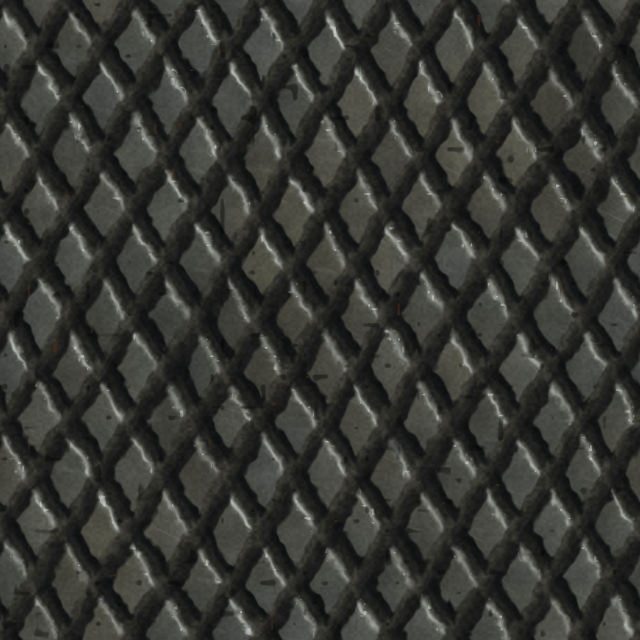
This texture is drawn by a Shadertoy shader. Its source:

```glsl
// Worn dark metal plate with a raised diamond tread, lit from the upper right.

const vec2  REPEATS     = vec2(10.0, 6.0);   // diamonds across and down
const vec2  OFFSET      = vec2(0.11, 0.54);  // lattice shift, in repeats
const float FACE_LOW    = -0.31;             // face limits inside a unit cell
const float FACE_HIGH   = 0.30;
const float SOFT        = 0.035;             // edge softness, in cells
const float WOBBLE      = 0.13;              // slow bending of the grooves
const float ROUGHNESS   = 0.075;             // fine raggedness of the edges
const float JITTER      = 0.045;             // shift of single diamonds

const vec3 FACE      = vec3(0.285, 0.298, 0.288);
const vec3 GROOVE    = vec3(0.125, 0.127, 0.117);
const vec3 SHADOW    = vec3(0.060, 0.068, 0.072);
const vec3 BEVEL     = vec3(0.215, 0.212, 0.187);
const vec3 RIM       = vec3(0.430, 0.440, 0.405);
const vec3 HIGHLIGHT = vec3(0.700, 0.720, 0.700);
const vec3 RUST      = vec3(0.300, 0.180, 0.090);

float hash(vec2 p) {
    return fract(sin(dot(p, vec2(127.1, 311.7))) * 43758.5);
}

// Value noise on the unit square that wraps after "cells" steps
float noise(vec2 uv, float cells) {
    vec2 p = uv * cells;
    vec2 i = floor(p) + 0.5;
    vec2 f = fract(p);
    f = f * f * (3.0 - 2.0 * f);
    vec2 lo = mod(i, cells), hi = mod(i + 1.0, cells);
    return mix(mix(hash(lo), hash(vec2(hi.x, lo.y)), f.x),
               mix(hash(vec2(lo.x, hi.y)), hash(hi), f.x), f.y);
}

float band(float x, float lo, float hi, float soft) {
    return smoothstep(lo - soft, lo + soft, x)
         * (1.0 - smoothstep(hi - soft, hi + soft, x));
}

void mainImage(out vec4 fragColor, in vec2 fragCoord) {
    vec2 uv = fragCoord / iResolution.xy;
    float broad = noise(uv, 7.0);
    float medium = noise(uv + 0.37, 32.0);
    float fine = noise(uv, 88.0);
    float grain = noise(uv + 0.61, 230.0);

    // Skewed lattice: x runs to the upper right, y to the lower right
    vec2 p = uv * REPEATS - OFFSET;
    vec2 skew = vec2(p.x + p.y, p.x - p.y);
    skew += WOBBLE * (vec2(broad, noise(uv + 0.53, 6.0)) - 0.5);
    skew += ROUGHNESS * (vec2(fine, noise(uv + 0.19, 80.0)) - 0.5);
    skew += 0.08 * (vec2(medium, noise(uv + 0.71, 30.0)) - 0.5);
    vec2 cell = floor(skew + 0.5);
    vec2 q = skew - cell;

    // Wrapped number of the diamond and its own variation
    vec2 id = mod(0.5 * vec2(cell.x + cell.y, cell.x - cell.y) + 0.25, REPEATS);
    vec2 rnd = vec2(hash(id), hash(id + 17.3));
    q += JITTER * (rnd - 0.5) * (1.0 - smoothstep(0.38, 0.5, max(abs(q.x), abs(q.y))));
    float wear = smoothstep(0.62, 0.9, noise(uv + 0.29, 5.0));
    float low = FACE_LOW + 0.05 * wear;
    float high = FACE_HIGH - 0.02 * wear;

    // Grooves: rough bevels on one side, cast shadow on the other
    vec3 color = GROOVE;
    color = mix(color, BEVEL, 0.9 * band(q.y, 0.27, 0.42, 0.06));
    color = mix(color, BEVEL, 0.7 * band(q.x, 0.28, 0.41, 0.05));
    color = mix(color, SHADOW, 0.9 * band(q.x, -0.44, low + 0.02, 0.05)
                                   * band(q.y, -0.43, 0.38, 0.07));
    color = mix(color, SHADOW, 0.45 * band(q.y, -0.45, low - 0.02, 0.04));
    color *= 0.66 + 0.34 * fine + 0.36 * grain;

    // Flat faces with mottling, faint scratches and a soft gradient
    float face = band(q.x, low, high, SOFT) * band(q.y, low, high, SOFT);
    float scratch = smoothstep(0.83, 1.0, noise(vec2(uv.x + 2.0 * uv.y, uv.y), 64.0));
    vec3 plate = FACE * (0.9 + 0.18 * rnd.y) * (0.84 + 0.16 * medium + 0.16 * grain);
    plate *= 1.0 + 0.22 * q.x + 0.08 * q.y - 0.12 * wear;
    plate = mix(plate, plate * vec3(1.06, 1.0, 0.88), broad);
    color = mix(color, plate + 0.035 * scratch, face);

    // Worn rim on the upper right edge, with a broken bright line and glints
    float along = band(q.y, -0.36, 0.29, 0.07);
    float rim = band(q.x, 0.23, 0.38, 0.05) * along;
    float line = band(q.x, 0.275, 0.335, 0.035) * along;
    float shine = (0.55 + 0.45 * rnd.x) * (0.35 + 0.8 * fine) * (1.0 - 0.4 * wear);
    color = mix(color, RIM * (0.75 + 0.4 * grain), 0.65 * rim);
    color = mix(color, HIGHLIGHT, clamp(line * shine, 0.0, 1.0));
    float glint = smoothstep(0.80, 0.95, noise(uv + 0.43, 150.0));
    color = mix(color, HIGHLIGHT * 1.15, 0.6 * glint * rim);

    // Scattered pits and a few rusty specks
    float pit = smoothstep(0.86, 0.97, noise(uv + 0.83, 62.0));
    float rust = smoothstep(0.95, 0.99, noise(uv + 0.11, 71.0));
    color *= 1.0 - 0.4 * pit;
    color = mix(color, RUST, 0.55 * rust * (1.0 - face));

    fragColor = vec4(clamp(color, 0.0, 1.0), 1.0);
}
```
